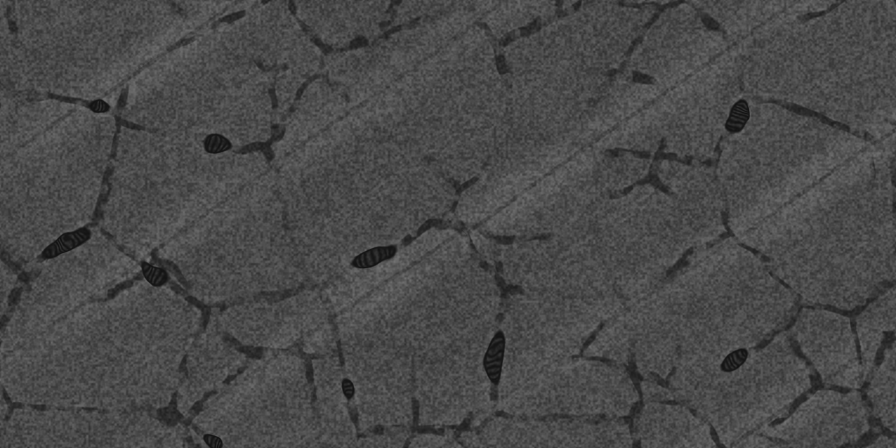
Reproduce this texture procedurally as a Shadertoy shader.

```glsl
// Electron micrograph of muscle: banded grey fibrils, beaded membranes, dark mitochondria.

float hash(vec2 p) {
    vec3 q = fract(p.xyx * vec3(0.1031, 0.1030, 0.0973));
    q += dot(q, q.yzx + 33.33);
    return fract((q.x + q.y) * q.z);
}

vec2 hash2(vec2 p) {
    return vec2(hash(p + 17.3), hash(p + 71.9));
}

float noise(vec2 p) {
    vec2 i = floor(p), f = fract(p);
    f = f * f * (3.0 - 2.0 * f);
    return mix(mix(hash(i), hash(i + vec2(1, 0)), f.x),
               mix(hash(i + vec2(0, 1)), hash(i + vec2(1, 1)), f.x), f.y);
}

// Voronoi border: x distance, yz direction to the border, w cell id
vec4 cellBorder(vec2 p) {
    vec2 base = floor(p), nearCell = base, site = vec2(0);
    float best = 9.0;
    for (int j = -1; j <= 1; j++)
    for (int i = -1; i <= 1; i++) {
        vec2 cell = base + vec2(i, j);
        vec2 r = cell + 0.1 + 0.8 * hash2(cell) - p;
        if (dot(r, r) < best) { best = dot(r, r); site = r; nearCell = cell; }
    }
    vec4 border = vec4(9.0, 1.0, 0.0, hash(nearCell + 5.0));
    for (int j = -2; j <= 2; j++)
    for (int i = -2; i <= 2; i++) {
        if (i == 0 && j == 0) continue;
        vec2 cell = nearCell + vec2(i, j);
        vec2 r = cell + 0.1 + 0.8 * hash2(cell) - p;
        vec2 n = normalize(r - site);
        float d = dot(0.5 * (r + site), n);
        if (d < border.x) border.xyz = vec3(d, n);
    }
    return border;
}

// Diagonal sarcomere bands with thin dark and pale lines
float bands(vec2 p, float shift) {
    float v = dot(p, vec2(-0.57, 0.82)) + 0.02 * shift + 0.012 * noise(p * 3.0);
    float d = abs(fract(v / 0.36) - 0.5) * 0.36;
    float fade = 0.4 + 0.6 * noise(p * 3.5 + 8.0);
    float tone = 0.288 + 0.062 * fade * (1.0 - smoothstep(0.02, 0.075, d));
    tone -= 0.075 * fade * (1.0 - smoothstep(0.002, 0.007, d));
    tone += 0.03 * fade * (1.0 - smoothstep(0.001, 0.005, abs(d - 0.172)));
    return tone;
}

// Beaded dark membrane with pale granules beside it
float membrane(float tone, vec2 p, float d, float presence) {
    float bead = smoothstep(0.3, 0.6, noise(p * 52.0));
    float width = 0.004 + 0.009 * noise(p * 24.0 + 3.0);
    float core = 1.0 - smoothstep(width - 0.003, width + 0.004, d);
    float halo = 1.0 - smoothstep(0.008, 0.026, d);
    tone += 0.09 * halo * presence * (noise(p * 75.0) - 0.35);
    return mix(tone, 0.15, core * presence * (0.3 + 0.6 * bead));
}

// Mitochondria scattered on a grid, each moved onto the nearest border
float mitochondria(float tone, vec2 p, float netScale) {
    const float density = 3.2;
    vec2 base = floor(p * density);
    for (int j = -1; j <= 1; j++)
    for (int i = -1; i <= 1; i++) {
        vec2 cell = base + vec2(i, j);
        if (hash(cell + 40.0) > 0.72) continue;
        vec2 centre = (cell + 0.2 + 0.6 * hash2(cell + 9.0)) / density;
        vec4 border = cellBorder(centre * netScale);
        vec2 n = border.yz;
        centre += n * border.x / netScale;
        vec2 r = p - centre;
        r = vec2(dot(r, n), dot(r, vec2(-n.y, n.x)));
        float size = hash(cell + 23.0);
        vec2 radii = vec2(0.015 + 0.010 * size, 0.024 + 0.044 * size * size);
        float d = (length(r / radii) - 1.0) * radii.x;
        d += 0.009 * (noise(p * 38.0) - 0.5);
        float cristae = 0.5 + 0.5 * sin(r.y * 520.0 + 9.0 * noise(p * 45.0));
        float inside = 0.085 + 0.085 * cristae * smoothstep(0.002, 0.007, -d);
        tone += 0.03 * (1.0 - smoothstep(0.002, 0.012, abs(d - 0.006)));
        tone = mix(inside, tone, smoothstep(-0.002, 0.003, d));
    }
    return tone;
}

void mainImage(out vec4 fragColor, in vec2 fragCoord) {
    vec2 p = fragCoord / iResolution.y;
    const float netScale = 3.0, fineScale = 4.6;

    // Wavy outlines
    vec2 w = p + 0.05 * (vec2(noise(p * 6.0), noise(p * 6.0 + 31.0)) - 0.5);
    w += 0.014 * (vec2(noise(p * 26.0), noise(p * 26.0 + 57.0)) - 0.5);

    vec4 net = cellBorder(w * netScale);
    vec4 fineNet = cellBorder(w * fineScale + 13.0);

    float tone = bands(p, net.w);
    tone += 0.02 * (noise(p * 9.0) - 0.5);
    float fineShare = smoothstep(0.58, 0.68, noise(p * 5.0 + 19.0));
    tone = membrane(tone, p + 4.0, fineNet.x / fineScale, fineShare);
    float share = 0.25 + 0.75 * smoothstep(0.25, 0.5, noise(p * 7.0));
    tone = membrane(tone, p, net.x / netScale, share);
    tone = mitochondria(tone, w, netScale);

    // Film grain, weaker in the dark parts
    float grain = noise(p * 190.0) - 0.5 + 0.5 * (noise(p * 251.0 + 7.0) - 0.5);
    tone += 0.13 * grain * smoothstep(0.0, 0.3, tone);
    fragColor = vec4(vec3(clamp(tone, 0.0, 1.0)), 1.0);
}
```
